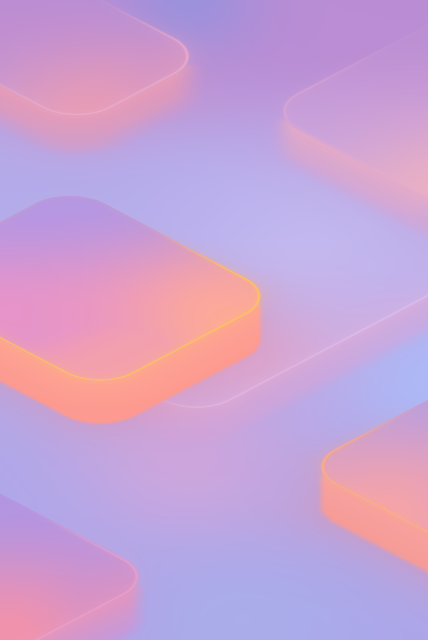
This background is drawn by a Shadertoy shader. Its source:

```glsl
#define SQUASH 1.9        // vertical foreshortening of the tilted plane
#define CORNER 0.115      // corner radius of every slab
#define RIM_WIDTH 0.0042
#define RIM_BLOOM 0.016
#define GLOW_REACH 0.085
#define WARM_SPREAD 0.21
#define WALL_FADE 9.0     // soft slabs lose their walls towards the floor

struct Slab {
    vec2 center, halfSize;
    float depth, softness, backAlpha, wallAlpha, glow;
    vec2 warmSpot;
    vec3 farColor, midColor, warmColor, wallColor, rimColor;
};

// Screen offset to axes lying along the slab edges
vec2 toPlane(vec2 p) {
    p.y *= SQUASH;
    return vec2(p.x + p.y, p.x - p.y) * 0.70711;
}

float roundedBox(vec2 p, vec2 halfSize, float radius) {
    vec2 q = abs(p) - halfSize + radius;
    return length(max(q, 0.0)) + min(max(q.x, q.y), 0.0) - radius;
}

float topDistance(vec2 p, Slab s) {
    return roundedBox(toPlane(p), s.halfSize, CORNER);
}

// Distance to the top swept downwards, by ternary search on the sweep
float bodyDistance(vec2 p, Slab s) {
    float lo = 0.0, hi = s.depth;
    for (int i = 0; i < 12; i++) {
        float a = mix(lo, hi, 0.3333), b = mix(lo, hi, 0.6667);
        if (topDistance(p + vec2(0.0, a), s) < topDistance(p + vec2(0.0, b), s)) hi = b;
        else lo = a;
    }
    return topDistance(p + vec2(0.0, 0.5 * (lo + hi)), s);
}

float blob(vec2 p, vec2 center, vec2 size) {
    vec2 q = (p - center) / size;
    return exp(-dot(q, q));
}

vec3 background(vec2 p) {
    vec3 color = mix(vec3(0.67, 0.65, 0.92), vec3(0.70, 0.67, 0.92), smoothstep(0.0, 1.0, p.y));
    color = mix(color, vec3(0.73, 0.55, 0.83), smoothstep(1.12, 1.45, p.y + 0.12 * p.x));
    color = mix(color, vec3(0.59, 0.57, 0.87), 0.85 * blob(p, vec2(0.44, 1.5), vec2(0.17, 0.15)));
    color = mix(color, vec3(0.77, 0.73, 0.94), 0.9 * blob(p, vec2(0.74, 0.88), vec2(0.36, 0.26)));
    color = mix(color, vec3(0.67, 0.73, 0.97), 0.95 * blob(p, vec2(1.02, 0.62), vec2(0.20, 0.16)));
    color = mix(color, vec3(0.82, 0.65, 0.86), 0.85 * blob(p, vec2(0.44, 0.42), vec2(0.27, 0.20)));
    return mix(color, vec3(0.66, 0.69, 0.92), 0.7 * blob(p, vec2(0.55, 0.05), vec2(0.3, 0.15)));
}

void drawSlab(inout vec3 color, vec2 p, Slab s) {
    vec2 local = p - s.center;
    float aa = 1.2 / iResolution.y;
    float top = topDistance(local, s);
    float body = bodyDistance(local, s);
    float topMask = smoothstep(aa, -aa, top);
    float front = smoothstep(-s.halfSize.y, s.halfSize.y, toPlane(local).y);
    float alpha = mix(s.backAlpha, 1.0, front) * s.wallAlpha;

    // Warm light spilling on the floor
    float below = smoothstep(0.18, -0.12, local.y);
    float spill = s.glow * below * exp(-max(body, 0.0) / GLOW_REACH);
    color = mix(color, mix(s.wallColor, vec3(0.74, 0.57, 0.85), 0.5), spill);

    // Side wall
    float wall = smoothstep(s.softness + aa, -s.softness - aa, body);
    wall *= smoothstep(0.0, 0.012, top - body) * (1.0 - topMask);
    float drop = clamp(top / (s.depth * SQUASH * 0.7071), 0.0, 1.0);
    vec3 side = mix(s.wallColor, s.warmColor, 0.6 * (1.0 - drop));
    color = mix(color, side, wall * s.wallAlpha * (1.0 - drop * min(s.softness * WALL_FADE, 0.5)));

    // Top face
    vec3 face = mix(s.farColor, s.midColor, smoothstep(0.2, -0.05, local.y));
    float warmth = blob(p, s.warmSpot, vec2(1.15, 0.75) * WARM_SPREAD);
    warmth = max(warmth, 0.6 * smoothstep(0.6, 1.0, front) * smoothstep(0.15, -0.15, local.y));
    face = mix(face, s.warmColor, warmth);
    color = mix(color, face, topMask * alpha);

    // Lit rim, strongest towards the front and the side tips
    float lit = mix(0.1, 1.0, smoothstep(0.0, 0.22, 0.12 - local.y + 0.3 * abs(local.x)));
    float inset = abs(top + RIM_WIDTH) / RIM_WIDTH;
    float line = 0.85 * exp(-inset * inset);
    float bloom = 0.25 * exp(-inset * RIM_WIDTH / RIM_BLOOM);
    color = mix(color, s.rimColor, max(line, bloom) * lit * alpha);
}

void mainImage(out vec4 fragColor, in vec2 fragCoord) {
    vec2 p = 1.5 * fragCoord / iResolution.y;
    vec3 color = background(p);

    // Pale glass slab on the floor
    drawSlab(color, p, Slab(vec2(0.672, 0.779), vec2(0.50, 0.20), 0.08, 0.025, 0.0, 0.62, 0.12, vec2(0.58, 0.66),
        vec3(0.75, 0.70, 0.93), vec3(0.79, 0.69, 0.91), vec3(0.92, 0.66, 0.80), vec3(0.83, 0.64, 0.85), vec3(0.92, 0.77, 0.93)));
    // Upper left
    drawSlab(color, p, Slab(vec2(0.123, 1.398), vec2(0.22, 0.30), 0.08, 0.045, 0.0, 0.85, 0.35, vec2(0.19, 1.24),
        vec3(0.73, 0.55, 0.84), vec3(0.79, 0.57, 0.81), vec3(0.93, 0.61, 0.69), vec3(0.91, 0.60, 0.70), vec3(0.92, 0.69, 0.80)));
    // Upper right
    drawSlab(color, p, Slab(vec2(1.082, 1.254), vec2(0.35, 0.31), 0.085, 0.035, 0.6, 0.85, 0.25, vec2(1.02, 1.06),
        vec3(0.74, 0.57, 0.83), vec3(0.81, 0.63, 0.85), vec3(0.95, 0.69, 0.74), vec3(0.86, 0.64, 0.80), vec3(0.91, 0.67, 0.80)));
    // Large centre left
    drawSlab(color, p, Slab(vec2(0.199, 0.824), vec2(0.30, 0.35), 0.10, 0.006, 1.0, 1.0, 0.45, vec2(0.53, 0.76),
        vec3(0.71, 0.59, 0.89), vec3(0.90, 0.58, 0.79), vec3(0.99, 0.66, 0.60), vec3(1.0, 0.60, 0.55), vec3(1.0, 0.76, 0.36)));
    // Lower right
    drawSlab(color, p, Slab(vec2(1.129, 0.406), vec2(0.30, 0.30), 0.09, 0.010, 1.0, 1.0, 0.55, vec2(0.90, 0.29),
        vec3(0.72, 0.62, 0.88), vec3(0.82, 0.62, 0.81), vec3(0.96, 0.64, 0.66), vec3(0.98, 0.61, 0.57), vec3(1.0, 0.68, 0.48)));
    // Lower left
    drawSlab(color, p, Slab(vec2(-0.123, 0.148), vec2(0.35, 0.35), 0.10, 0.025, 1.0, 0.95, 0.2, vec2(0.01, 0.01),
        vec3(0.69, 0.58, 0.89), vec3(0.77, 0.57, 0.84), vec3(0.96, 0.57, 0.66), vec3(0.79, 0.59, 0.85), vec3(0.92, 0.63, 0.79)));

    fragColor = vec4(color, 1.0);
}
```
